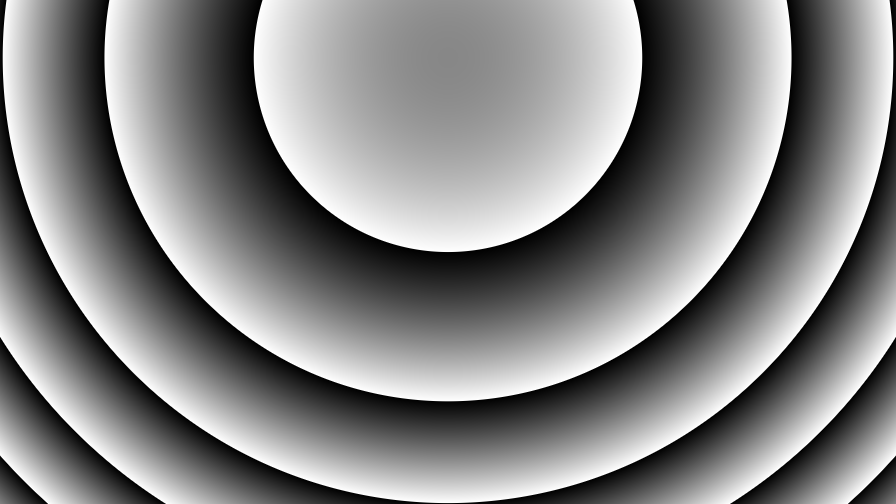
A WebGL 1 fragment shader for this background:

```glsl
precision highp float;
// Concentric grey rings around a point near the top of the canvas.
// A sawtooth of the squared radius ramps each ring from black to white,
// so the rings grow narrower outward; a box filter smooths the jumps.

uniform vec2 u_resolution;

#define CENTER vec2(0.5, 0.498)  // ring centre, in canvas widths
#define RING_RATE 10.0           // rings per squared canvas width
#define CENTER_TONE 0.53         // grey level at the centre
#define MIN_FILTER 0.002         // smallest filter width, in ring phase

// Integral of fract(x) from 0 to x.
float sawtoothIntegral(float x) {
    float ramp = fract(x);
    return 0.5 * (floor(x) + ramp * ramp);
}

// Average of fract(x) over an interval of the given width.
float smoothSawtooth(float x, float width) {
    float halfWidth = 0.5 * width;
    return (sawtoothIntegral(x + halfWidth) - sawtoothIntegral(x - halfWidth)) / width;
}

void main() {
    // Position relative to the rings, in canvas widths
    float pixel = 1.0 / u_resolution.x;
    vec2 offset = gl_FragCoord.xy * pixel - CENTER;

    // Ring phase and its change across one pixel
    float phase = CENTER_TONE + RING_RATE * dot(offset, offset);
    float phaseStep = 2.0 * RING_RATE * length(offset) * pixel;

    float tone = smoothSawtooth(phase, max(phaseStep, MIN_FILTER));
    gl_FragColor = vec4(vec3(tone), 1.0);
}
```
